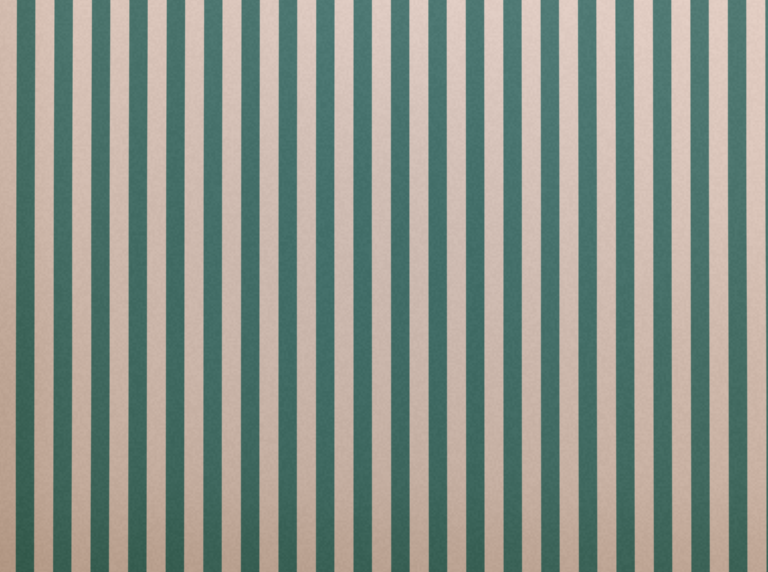
A WebGL 1 fragment shader for this pattern:

```glsl
precision highp float;
// Vertical green and cream stripes, slightly fanned, under soft uneven light with fine grain.

uniform vec2 u_resolution;

// Stripe layout, in fractions of the canvas width
const float PERIOD = 0.0488;
const float FIRST_CENTER = 0.0332;
const float GREEN_SHARE = 0.49;
const float EDGE_SOFTNESS = 0.0013;
const float FAN = 0.004;
const float WOBBLE = 0.0006;

// Paint colours in shade and in light
const vec3 GREEN_SHADE = vec3(0.215, 0.365, 0.310);
const vec3 GREEN_LIT = vec3(0.330, 0.490, 0.465);
const vec3 CREAM_SHADE = vec3(0.720, 0.615, 0.540);
const vec3 CREAM_LIT = vec3(0.910, 0.825, 0.785);
const vec3 COOL_TINT = vec3(-0.018, 0.000, 0.018);

// Surface variation
const float GRAIN_CELLS = 380.0;
const float GRAIN_AMOUNT = 0.028;
const float STRIPE_VARIATION = 0.10;

float hash(vec2 p) {
  vec3 q = fract(vec3(p.xyx) * 0.1031);
  q += dot(q, q.yzx + 33.33);
  return fract((q.x + q.y) * q.z);
}

float valueNoise(vec2 p) {
  vec2 cell = floor(p);
  vec2 f = fract(p);
  f = f * f * (3.0 - 2.0 * f);
  float low = mix(hash(cell), hash(cell + vec2(1.0, 0.0)), f.x);
  float high = mix(hash(cell + vec2(0.0, 1.0)), hash(cell + vec2(1.0, 1.0)), f.x);
  return mix(low, high, f.y);
}

// Stripes spread a little towards the bottom and waver by a hair
float stripeCoordinate(vec2 uv) {
  float spread = (uv.x - 0.5) * (0.5 - uv.y) * FAN;
  float waver = (valueNoise(vec2(uv.x * 9.0, uv.y * 3.0)) - 0.5) * WOBBLE;
  return (uv.x - spread + waver - FIRST_CENTER) / PERIOD + 0.5;
}

float greenMask(float coordinate, float pixelWidth) {
  float fromCenter = abs(fract(coordinate) - 0.5) * PERIOD;
  float edge = 0.5 * GREEN_SHARE * PERIOD;
  float blur = max(EDGE_SOFTNESS, 0.75 * pixelWidth);
  return 1.0 - smoothstep(edge - blur, edge + blur, fromCenter);
}

// Brightest at the upper right, falling off to the bottom and left rim
float lightLevel(vec2 uv) {
  float level = 0.12 + 0.64 * uv.y + 0.16 * uv.x;
  level -= 0.16 * (1.0 - smoothstep(0.0, 0.10, uv.x));
  level -= 0.12 * (1.0 - smoothstep(0.0, 0.18, uv.y));
  return level + 0.10 * (valueNoise(uv * vec2(4.0, 3.0) + 7.0) - 0.5);
}

void main() {
  vec2 uv = gl_FragCoord.xy / u_resolution;
  vec2 surface = gl_FragCoord.xy / u_resolution.x;

  float coordinate = stripeCoordinate(uv);
  float green = greenMask(coordinate, 1.0 / u_resolution.x);

  // Each painted stripe takes the light a little differently
  float stripeTone = hash(vec2(floor(coordinate), 5.0)) - 0.5;
  float light = lightLevel(uv) + STRIPE_VARIATION * stripeTone * green;

  vec3 creamPaint = mix(CREAM_SHADE, CREAM_LIT, light);
  vec3 greenPaint = mix(GREEN_SHADE, GREEN_LIT, light);
  vec3 color = mix(creamPaint, greenPaint, green);

  // Cooler cast around the middle
  vec2 fromMiddle = (uv - vec2(0.5, 0.55)) * vec2(2.4, 1.8);
  color += COOL_TINT * exp(-dot(fromMiddle, fromMiddle));

  // Fine grain
  color += GRAIN_AMOUNT * (valueNoise(surface * GRAIN_CELLS) - 0.5);

  gl_FragColor = vec4(clamp(color, 0.0, 1.0), 1.0);
}
```
